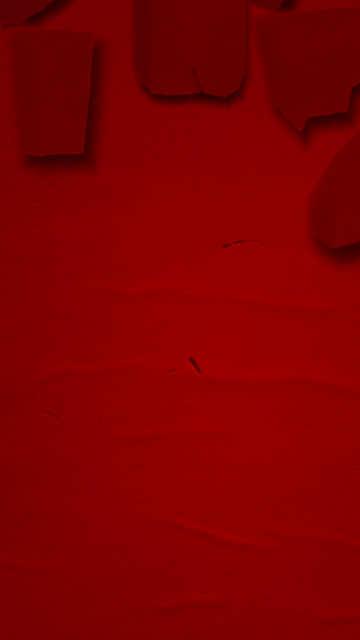
Write a WebGL 2 fragment shader that draws this texture.

```glsl
#version 300 es
precision highp float;
// Red papered wall in dim light, with torn flaps curling off its upper part.
// Flaps are corner-list distance fields with ragged rims and soft offset shadows;
// the wall is a broad glow plus embossed noise, creases, specks and small tears.
uniform vec2 u_resolution;
out vec4 fragColor;

#define WALL_DARK 0.435
#define WALL_GLOW 0.160
#define SHADOW_DEPTH 0.58
#define RIM_LIGHT 0.045
#define RAGGED 1.1
#define GRAIN 0.055
#define RIPPLE 0.075
#define CREASE_DEPTH 0.060
#define SPECK_DEPTH 0.060

// Eight corners per flap, in hundredths of the width, y down from the top
const mat4 LEFT = mat4(1.9, 7.4, 14, 8, 25.9, 8.8, 24.8, 27, 23.2, 42.6, 16, 43, 9.3, 43.3, 5, 42);
const mat4 MID = mat4(37, -4, 66, -4, 58, 24, 55.5, 25.8, 47, 26.4, 42.5, 25.8, 39, 22.5, 37, 15);
const mat4 LEAF = mat4(68, -4, 68, 20, 66.3, 24.5, 62.5, 26.9, 56.8, 25.9, 53.5, 17, 57, 8, 65, -4);
const mat4 RIGHT = mat4(70, 4.2, 104, 1.5, 104, 21, 97.7, 24.3, 96.3, 31, 85.6, 32.8, 83.6, 37, 75, 27.5);
const mat4 LOW = mat4(104, 32, 104, 65, 97, 68, 92.5, 68.8, 88, 66, 85.5, 63, 85.5, 55, 92, 44);
const mat4 CORNER = mat4(-4, -4, 18, -4, 15, 0, 11, 3, 5, 6.9, 2, 6.6, 0, 6.8, -4, 7);
const mat4 TOP = mat4(66, -4, 80, -4, 78.5, 0, 77.5, 2, 75.5, 2.8, 72.5, 2, 70, 1, 67, 0);

float hash(vec2 p) {
    vec3 q = fract(p.xyx * vec3(0.1031, 0.103, 0.0973));
    q += dot(q, q.yzx + 33.33);
    return fract((q.x + q.y) * q.z);
}

float noise(vec2 p) {
    vec2 i = floor(p), f = fract(p), u = f * f * (3. - 2. * f), e = vec2(1, 0);
    return mix(mix(hash(i), hash(i + e), u.x), mix(hash(i + e.yx), hash(i + 1.), u.x), u.y);
}

float fbm(vec2 p) {
    float sum = 0., amp = 0.5;
    for (int i = 0; i < 4; i++, amp *= 0.5) {
        sum += amp * noise(p);
        p = mat2(1.6, 1.2, -1.2, 1.6) * p + 7.3;
    }
    return sum;
}

float segment(vec2 p, vec2 a, vec2 b) {
    vec2 w = p - a, e = b - a;
    return length(w - e * clamp(dot(w, e) / dot(e, e), 0., 1.));
}

vec2 corner(mat4 m, int i) {
    vec4 pair = m[i / 2];
    return i % 2 == 0 ? pair.xy : pair.zw;
}

float polygon(vec2 p, mat4 m) {
    float d = 1e6, side = 1.;
    vec2 a = corner(m, 7);
    for (int i = 0; i < 8; i++) {
        vec2 b = corner(m, i), e = a - b, w = p - b;
        d = min(d, segment(p, a, b));
        bvec3 c = bvec3(p.y >= b.y, p.y < a.y, e.x * w.y > e.y * w.x);
        if (all(c) || all(not(c))) side = -side;
        a = b;
    }
    return side * d;
}

// Lit above the line, shaded below it, fading at both ends
float crease(vec2 p, vec4 ends, float width) {
    vec2 e = ends.zw - ends.xy, w = p - ends.xy;
    float t = dot(w, e) / dot(e, e);
    float s = (e.x * w.y - e.y * w.x) / length(e) + 3. * noise(vec2(p.x * 0.11, ends.y)) - 1.5;
    s /= width;
    return -s * exp(-s * s) * smoothstep(-0.1, 0.25, t) * smoothstep(1.1, 0.75, t);
}

// Dark slit with a lit lower lip
float tear(vec2 p, vec4 ends, float width) {
    float wob = 0.5 * noise(p * 0.9) - 0.25 - width;
    float slit = smoothstep(0.35, -0.25, segment(p, ends.xy, ends.zw) + wob);
    float lip = smoothstep(0.5, -0.2, segment(p + vec2(0.3, -0.8), ends.xy, ends.zw) + wob);
    return 0.06 * lip * (1. - slit) - 0.27 * slit;
}

// Soft shadow, then the flap itself; its left side blends into the wall
void addFlap(inout float lit, vec2 p, mat4 m, float tone, vec2 drop, float blur, vec2 fade) {
    float aa = 100. / u_resolution.x;
    lit *= 1. - SHADOW_DEPTH * smoothstep(blur, -blur, polygon(p - drop, m));
    float d = polygon(p, m) + RAGGED * (fbm(p * 0.35) - 0.5);
    float cover = smoothstep(aa, -aa, d) * mix(0.55, 1., smoothstep(fade.x, fade.y, p.x));
    float paper = tone + RIM_LIGHT * exp(-d * d * 5.) + 0.035 * (fbm(p * 0.09) - 0.5);
    lit = mix(lit, paper, cover);
}

void main() {
    vec2 p = vec2(gl_FragCoord.x, u_resolution.y - gl_FragCoord.y) * 100. / u_resolution.x;

    // Wall glow and long ripples
    vec2 g = (p - vec2(67, 98)) / vec2(62, 84), r = p * vec2(0.025, 0.085);
    float lit = WALL_DARK + WALL_GLOW * exp(-dot(g, g));
    lit += RIPPLE * (fbm(r + vec2(0, 0.14)) - fbm(r)) + 0.03 * (fbm(p * 0.045 + 4.) - 0.47);

    // Creases
    float c = crease(p, vec4(22, 80, 62, 82), 1.6) + crease(p, vec4(60, 81.5, 97, 87), 1.8);
    c += crease(p, vec4(8, 105, 43, 100), 1.5) + 1.2 * crease(p, vec4(42, 104, 106, 107), 2.4);
    c += crease(p, vec4(30, 121, 66, 118), 1.6) + 1.7 * crease(p, vec4(43, 144, 76, 152), 1.5);
    c += crease(p, vec4(70, 148, 106, 151), 1.6) + 1.2 * crease(p, vec4(40, 168, 65, 168), 1.5);
    c += 1.4 * crease(p, vec4(86, 170, 108, 172), 1.6) + crease(p, vec4(-8, 157, 20, 158), 1.3);
    lit += CREASE_DEPTH * c;

    // Scattered specks and scratches
    for (float k = 0.; k < 3.; k++) {
        float size = 6. + 5. * k;
        vec2 cell = floor(p / size), id = cell + 31. * k;
        vec2 mid = (cell + 0.3 + 0.4 * vec2(hash(id), hash(id + 9.))) * size;
        float a = 6.28 * hash(id + 17.);
        vec2 arm = vec2(cos(a), 0.6 * sin(a)) * (0.15 + 1.3 * hash(id + 5.));
        float dark = smoothstep(0.4, 0.05, segment(p, mid - arm, mid + arm));
        float pale = smoothstep(0.45, 0.05, segment(p - vec2(0, 0.4), mid - arm, mid + arm));
        lit += SPECK_DEPTH * step(0.7, hash(id + 23.)) * (0.6 * pale - dark);
    }

    // Small tears
    lit += 0.8 * tear(p, vec4(61.8, 68.6, 66.5, 67), 0.22) + 0.6 * tear(p, vec4(66.5, 67, 72, 66.8), 0.2);
    lit += tear(p, vec4(53, 99.8, 55.6, 103.3), 0.4) + 0.45 * tear(p, vec4(46.5, 103.3, 50.5, 102), 0.2);
    lit += 0.45 * tear(p, vec4(12, 114, 16, 115.8), 0.2);

    // Flaps, lowest layer first
    addFlap(lit, p, CORNER, 0.35, vec2(5, 0.3), 2.2, vec2(-2, 0));
    addFlap(lit, p, LEFT, 0.40, vec2(2.4, 3.6), 4., vec2(1, 12));
    addFlap(lit, p, MID, 0.405, vec2(0.6, 2.4), 2., vec2(36, 46));
    addFlap(lit, p, LEAF, 0.395, vec2(0.7, 2.5), 2.2, vec2(50, 54));
    addFlap(lit, p, TOP, 0.34, vec2(4, 0.8), 2.2, vec2(60, 66));
    addFlap(lit, p, RIGHT, 0.40, vec2(1.5, 3.2), 3., vec2(68, 80));
    addFlap(lit, p, LOW, 0.43, vec2(2, 4.4), 3.8, vec2(84, 94));

    // Paper grain and faint weave
    lit += GRAIN * (fbm(p * 0.8 + vec2(0.2, 0.35)) - fbm(p * 0.8));
    lit += 0.012 * (noise(p * vec2(0.5, 2.2)) + noise(p * vec2(2.2, 0.3)) - 1.);
    fragColor = vec4(clamp(lit, 0., 1.), 0, 0, 1);
}
```
